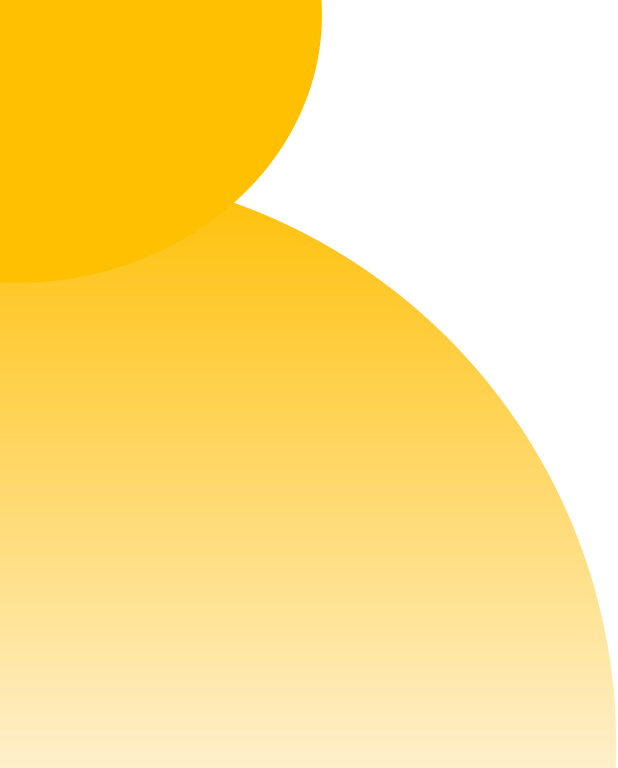
This background is drawn by a WebGL 2 fragment shader. Its source:

```glsl
#version 300 es
precision highp float;
// Golden ellipse in the upper left over a large disc fading to cream, on white.
uniform vec2 u_resolution;
out vec4 fragColor;

// Approximate signed distance to an axis-aligned ellipse.
float ellipseDistance(vec2 p, vec2 radii) {
    float k = length(p / radii);
    float slope = length(p / (radii * radii));
    return k * (k - 1.0) / max(slope, 0.0001);
}

// Antialiased coverage of a shape, one pixel wide.
float coverage(float dist) {
    return clamp(0.5 - dist * u_resolution.y, 0.0, 1.0);
}

void main() {
    // Canvas height is one unit.
    vec2 p = gl_FragCoord.xy / u_resolution.y;
    vec3 color = vec3(1.0);

    // Large disc with a vertical gradient from gold to cream.
    float fade = clamp(1.0 - p.y / 0.78, 0.0, 1.0);
    vec3 discColor = mix(vec3(1.0, 0.75, 0.015), vec3(1.0, 0.94, 0.795), fade);
    float disc = length(p - vec2(0.0529, 0.03)) - 0.7495;
    color = mix(color, discColor, coverage(disc));

    // Solid golden ellipse in front.
    float sun = ellipseDistance(p - vec2(0.0195, 0.9805), vec2(0.3997, 0.349));
    color = mix(color, vec3(1.0, 0.753, 0.004), coverage(sun));

    fragColor = vec4(color, 1.0);
}
```
